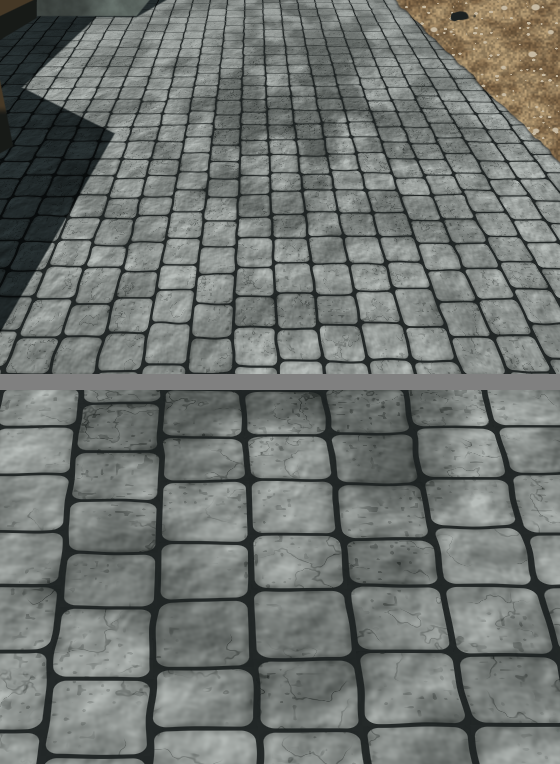
Top: the whole. Bottom: its middle third, enlarged.
Write a Shadertoy shader that draws this texture.

```glsl
// Stamped grey paving receding in perspective, with house shadow, step and a dirt verge.

// Lengths are in canvas heights, measured from the top left.
const vec2 VANISH = vec2(0.676, -0.605);      // where the long joints meet
const float COLUMN_WIDTH = 0.0766;            // column width per unit of depth
const float ROW_SCALE = 23.0;                 // rows per unit of inverse depth
const vec2 PHASE = vec2(0.447, 0.45);         // column and row offset
const vec2 JOINT = vec2(0.034, 0.027);        // half joint, in stone sizes
const float CORNER = 0.16;                    // corner radius of a stone
const float ROW_JITTER = 0.22;
const float COLUMN_SHIFT = 0.5;

const vec3 STONE_LIGHT = vec3(0.665, 0.687, 0.675);
const vec3 STONE_DARK = vec3(0.31, 0.33, 0.32);
const vec3 MORTAR = vec3(0.11, 0.13, 0.13);
const vec3 SHADE = vec3(0.24, 0.285, 0.30);
const vec3 DIRT_LIGHT = vec3(0.64, 0.55, 0.41);
const vec3 DIRT_DARK = vec3(0.45, 0.36, 0.25);
const vec3 PEBBLE = vec3(0.78, 0.73, 0.64);
const vec3 STEP_FACE = vec3(0.36, 0.40, 0.38);
const vec3 WALL = vec3(0.09, 0.10, 0.09);
const vec3 TIMBER = vec3(0.27, 0.22, 0.15);

float hash(vec2 p) {
    vec3 q = fract(vec3(p.xyx) * 0.1031);
    q += dot(q, q.yzx + 33.33);
    return fract((q.x + q.y) * q.z);
}

float noise(vec2 p) {
    vec2 i = floor(p), f = fract(p);
    f = f * f * (3.0 - 2.0 * f);
    return mix(mix(hash(i), hash(i + vec2(1, 0)), f.x),
               mix(hash(i + vec2(0, 1)), hash(i + vec2(1, 1)), f.x), f.y);
}

float fbm(vec2 p) {
    float sum = 0.0, amp = 0.533;
    for (int i = 0; i < 4; i++) {
        sum += amp * noise(p);
        p = mat2(1.6, 1.2, -1.2, 1.6) * p + 17.3;
        amp *= 0.5;
    }
    return sum;
}

// Signed distance to the line a-b, positive on the right of the direction of travel.
float side(vec2 p, vec2 a, vec2 b) {
    vec2 d = normalize(b - a), w = p - a;
    return d.x * w.y - d.y * w.x;
}

float cover(float d, float soft) { return smoothstep(-soft, soft, d); }

// Cross joint position, irregular in each column.
float rowEdge(float column, float row) {
    return row + ROW_JITTER * hash(vec2(column + 71.0, row + 13.0));
}

vec3 paving(vec2 p, float px) {
    float depth = p.y - VANISH.y;
    vec2 ground = vec2((p.x - VANISH.x) / (depth * COLUMN_WIDTH), ROW_SCALE / depth) + PHASE;
    vec2 foot = px * vec2(1.0 / (depth * COLUMN_WIDTH), ROW_SCALE / (depth * depth));
    float detail = 1.0 - 0.7 * smoothstep(0.04, 0.17, foot.y);

    // Stone cell with slightly wavering sides
    vec2 g = ground + 0.05 * (vec2(noise(ground * 2.3), noise(ground * 2.3 + 40.0)) - 0.5);
    float column = floor(g.x);
    g.y += COLUMN_SHIFT * hash(vec2(column + 50.0, 7.0));
    float row = floor(g.y);
    if (g.y < rowEdge(column, row)) row -= 1.0;
    float x = g.x - column;
    vec2 inset = vec2(min(x, 1.0 - x), min(g.y - rowEdge(column, row), rowEdge(column, row + 1.0) - g.y));
    vec2 k = max(CORNER - inset, 0.0);
    float reach = length(k);
    vec2 dir = k / max(reach, 1e-4);
    float halfJoint = length(dir * JOINT), blur = length(dir * foot) + 1e-3;
    float edge = CORNER - reach - halfJoint;
    float mortar = (1.0 - clamp(edge / blur + 0.5, 0.0, 1.0)) * min(1.0, 2.2 * halfJoint / blur);

    // Cleft relief, chipped ridges and pits
    float seed = hash(vec2(column + 90.0, row));
    vec2 t = g * vec2(2.6, 2.2) + seed * 60.0;
    float height = fbm(t);
    float relief = height - fbm(t + vec2(0.10, -0.13));
    float chip = 1.0 - smoothstep(0.0, 0.022, abs(height - 0.47));
    chip *= smoothstep(0.45, 0.7, noise(t * 0.9 + 9.0));
    float pit = smoothstep(0.76, 0.9, noise(g * 17.0)) * smoothstep(0.4, 0.7, noise(g * 1.7 + 30.0));

    // Dark weathering, strongest in the far middle
    float far = exp(-dot((p - vec2(0.78, 0.30)) * vec2(2.2, 2.6), (p - vec2(0.78, 0.30)) * vec2(2.2, 2.6)));
    float stain = smoothstep(0.40, 0.72, fbm(ground * vec2(0.75, 0.6) + 5.0) + 0.13 * far);
    float tone = 0.79 + 0.20 * (seed - 0.5) + 0.55 * (height - 0.5) * detail;
    tone += detail * (1.5 * relief - 0.32 * chip - 0.30 * pit);
    tone -= stain * (0.22 + 0.38 * far) * (0.5 + height);
    tone -= 0.22 * (1.0 - smoothstep(0.0, 0.09, edge)) * detail;
    vec3 stone = mix(STONE_DARK, STONE_LIGHT, clamp(tone, -0.35, 1.15));
    return mix(stone, MORTAR, mortar * 0.93);
}

vec3 dirt(vec2 p) {
    vec3 color = mix(DIRT_DARK, DIRT_LIGHT, smoothstep(0.25, 0.7, fbm(p * vec2(22, 34))));
    color *= 0.8 + 0.4 * noise(p * 190.0);
    // Two sizes of scattered pebbles
    for (int i = 0; i < 2; i++) {
        vec2 q = p * (i == 0 ? vec2(22, 30) : vec2(50, 72)) + float(i) * 31.0;
        vec2 id = floor(q);
        vec2 center = 0.3 + 0.4 * vec2(hash(id), hash(id + 19.0));
        float size = 0.27 * hash(id + 47.0) * step(0.7, hash(id + 83.0));
        float d = size - length(fract(q) - center);
        color = mix(color, PEBBLE, cover(d, 0.06) * step(0.05, size));
    }
    float twig = length((p - vec2(1.233, 0.044)) * vec2(1.0, 2.6)) + 0.025 * noise(p * 70.0);
    return mix(color, MORTAR, 1.0 - smoothstep(0.035, 0.045, twig));
}

void mainImage(out vec4 fragColor, in vec2 fragCoord) {
    float px = 1.0 / iResolution.y;
    vec2 p = vec2(fragCoord.x, iResolution.y - fragCoord.y) * px;
    vec3 color = paving(p, px);

    // House and step shadows
    float roof = min(side(p, vec2(0.059, 0.234), vec2(0.307, 0.357)), side(p, vec2(0.307, 0.357), vec2(0, 0.889)));
    float eave = side(p, vec2(0.264, 0.04), vec2(0.059, 0.234));
    float stepShade = min(side(p, vec2(0.445, 0), vec2(0.365, 0.046)), 0.046 - p.y);
    color *= mix(vec3(1), SHADE, cover(max(max(roof, eave), stepShade), 0.003));

    // Dirt beyond the ragged slab edge
    float verge = -side(p, vec2(1.055, 0), vec2(1.5, 0.434)) + 0.008 * (noise(p * 45.0) - 0.5);
    color *= 1.0 - 0.45 * exp(-pow(verge / 0.005, 2.0));
    color = mix(color, dirt(p), cover(verge, px));

    // Step, wall and post at the upper left
    float block = min(min(p.x - 0.098, 0.043 - p.y), side(p, vec2(0.4, 0), vec2(0.365, 0.043)));
    vec3 face = STEP_FACE * (0.85 + 0.3 * fbm(p * 40.0)) * (0.65 + 0.35 * smoothstep(0.2, 0.3, p.x));
    color = mix(color, face, cover(block, px));
    float wall = min(0.098 - p.x, 0.107 - 0.6 * p.x - p.y);
    color = mix(color, WALL, cover(wall, px));
    color = mix(color, TIMBER, cover(0.043 - 0.48 * p.x - p.y, px));
    float post = min(0.2 * (p.y - 0.215) - p.x, 0.41 - 0.55 * p.x - p.y);
    color = mix(color, mix(TIMBER, WALL, smoothstep(0.28, 0.31, p.y)), cover(post, px));

    fragColor = vec4(clamp(color, 0.0, 1.0), 1.0);
}
```
